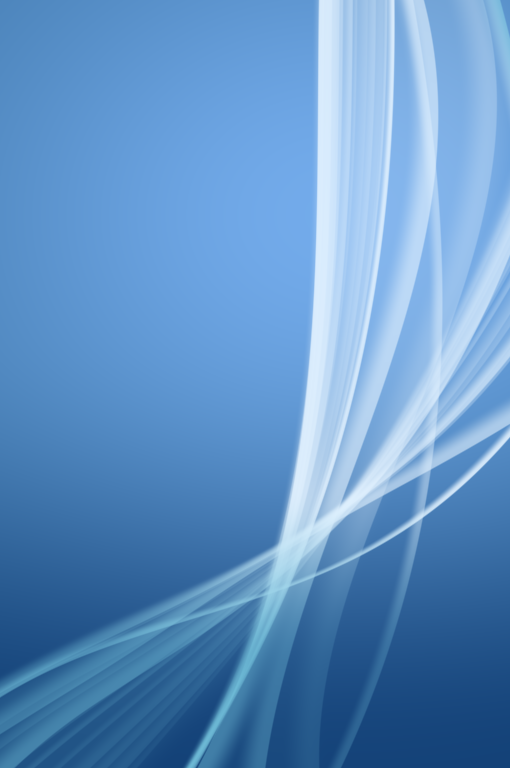
A Shadertoy shader for this background:

```glsl
const vec3 SKY_HIGH = vec3(0.24, 0.46, 0.66);
const vec3 SKY_LOW = vec3(0.06, 0.24, 0.45);
const vec3 SKY_GLOW = vec3(0.45, 0.67, 0.92);
const vec3 SILK = vec3(0.89, 0.95, 1.0);
const vec3 TEAL = vec3(0.46, 0.77, 0.87);
const vec2 GLOW_CENTER = vec2(0.66, 0.42);
const vec2 GLOW_FALLOFF = vec2(1.7, 2.6);
const float PAGE_HEIGHT = 1.5;
const float SHEET_STRANDS = 11.0;
const float FAN_STRANDS = 10.0;

// Curve heights at four evenly spaced stations
const vec4 SHEET_LEFT = vec4(0.625, 0.619, 0.561, 0.37);
const vec4 SHEET_RIGHT = vec4(0.77, 0.738, 0.617, 0.37);
const vec4 CURTAIN_RIGHT = vec4(0.98, 0.95, 0.73, 0.62);
const vec4 FAN_TOP = vec4(1.338, 1.176, 0.992, 0.674);
const vec4 FAN_LOW = vec4(1.816, 1.416, 1.0, 0.39);

// Styles hold signed half width (the sign picks the crisp side) and opacity
const int FALLS = 6;
const vec4 FALL_CURVES[FALLS] = vec4[](
    vec4(0.91, 0.89, 0.70, 0.59), vec4(0.80, 0.795, 0.63, 0.49),
    vec4(0.655, 0.648, 0.595, 0.42), vec4(0.766, 0.738, 0.617, 0.37),
    vec4(0.797, 0.853, 0.818, 0.654), vec4(0.96, 1.06, 1.1, 1.1));
const vec2 FALL_STYLES[FALLS] = vec2[](
    vec2(0.036, 0.28), vec2(0.030, 0.60), vec2(-0.029, 0.78),
    vec2(0.007, 0.80), vec2(0.013, 0.45), vec2(0.020, 0.65));

const int SWEEPS = 4;
const vec4 SWEEP_CURVES[SWEEPS] = vec4[](
    vec4(1.484, 1.25, 0.996, 0.41), vec4(1.338, 1.176, 0.992, 0.674),
    vec4(1.406, 1.201, 1.0, 0.80), vec4(1.352, 1.215, 1.10, 0.84));
const vec2 SWEEP_STYLES[SWEEPS] = vec2[](
    vec2(0.032, 0.62), vec2(0.014, 0.55), vec2(0.024, 0.60), vec2(0.009, 0.88));

float hash(float n) {
    return fract(sin(n * 12.99) * 437.58);
}

// Cubic through four stations at u = 0, 1, 2, 3: value and slope
vec2 curve(vec4 k, float u) {
    float a = k.y - k.x;
    float b = (k.z - 2.0 * k.y + k.x) / 2.0;
    float c = (k.w - 3.0 * k.z + 3.0 * k.y - k.x) / 6.0;
    float value = k.x + u * (a + (u - 1.0) * (b + c * (u - 2.0)));
    float slope = a + b * (2.0 * u - 1.0) + c * (3.0 * u * u - 6.0 * u + 2.0);
    return vec2(value, slope);
}

// Approximate signed distance to a curve; rate is du per unit length
float curveDistance(vec4 k, float along, float across, float rate) {
    vec2 c = curve(k, along * rate);
    float slope = c.y * rate;
    return (across - c.x) / sqrt(1.0 + slope * slope);
}

// Silky profile: soft on one side, crisp on the other
float ribbon(float d, float halfWidth, float pixel) {
    float w = abs(halfWidth);
    float t = d * sign(halfWidth);
    return smoothstep(-w - pixel, w * 0.6, t) * (1.0 - smoothstep(w - pixel, w + pixel, t));
}

vec3 background(vec2 p) {
    vec2 d = p - GLOW_CENTER;
    vec3 base = mix(SKY_HIGH, SKY_LOW, smoothstep(0.65, 1.45, p.y));
    return mix(base, SKY_GLOW, exp(-dot(d * d, GLOW_FALLOFF)));
}

void mainImage(out vec4 fragColor, in vec2 fragCoord) {
    // Page units: x to the right over 0..1, y downward over 0..PAGE_HEIGHT
    vec2 uv = fragCoord / iResolution.xy;
    vec2 p = vec2(uv.x, PAGE_HEIGHT * (1.0 - uv.y));
    float pixel = 1.0 / iResolution.x;
    float fallRate = 3.0 / PAGE_HEIGHT;
    float low = smoothstep(0.95, 1.3, p.y);
    float corner = smoothstep(0.92, 1.0, p.x - 0.3 * p.y);
    vec3 tint = mix(SILK, TEAL, max(low, corner));
    float fade = 1.0 - 0.45 * low;
    vec3 col = background(p);

    // Sheer veils behind the strands
    float fromLeft = curveDistance(SHEET_LEFT, p.y, p.x, fallRate);
    float fromSheet = curveDistance(SHEET_RIGHT, p.y, p.x, fallRate);
    float fromRight = curveDistance(CURTAIN_RIGHT, p.y, p.x, fallRate);
    float inside = smoothstep(-pixel, pixel, fromLeft);
    float curtain = inside * (1.0 - smoothstep(-0.06, 0.03, fromRight));
    float sheet = inside * (1.0 - smoothstep(-0.01, 0.01, fromSheet));
    float fan = smoothstep(0.0, 0.03, curveDistance(FAN_TOP, p.x, p.y, 3.0))
        * (1.0 - smoothstep(-0.05, 0.05, curveDistance(FAN_LOW, p.x, p.y, 3.0)));
    col = mix(col, tint, (0.16 * curtain + 0.22 * sheet) * (1.0 - 0.7 * low));
    col = mix(col, tint, 0.14 * fan);

    // Fine strands of the hanging sheet
    for (float i = 0.0; i < SHEET_STRANDS; i++) {
        vec4 k = mix(SHEET_LEFT, SHEET_RIGHT, i / (SHEET_STRANDS - 1.0));
        float w = mix(0.003, 0.012, hash(i + 1.0));
        float d = curveDistance(k, p.y, p.x, fallRate);
        col = mix(col, tint, mix(0.15, 0.42, hash(i + 7.3)) * fade * ribbon(d, w, pixel));
    }

    // Fine strands of the sweeping fan, narrowest where it twists
    float pinch = 0.45 + 0.55 * smoothstep(0.0, 0.4, abs(p.x - 0.58));
    for (float i = 0.0; i < FAN_STRANDS; i++) {
        vec4 k = mix(FAN_TOP, FAN_LOW, i / (FAN_STRANDS - 1.0));
        float w = mix(0.004, 0.022, hash(i + 3.7)) * pinch;
        float d = curveDistance(k, p.x, p.y, 3.0);
        col = mix(col, tint, mix(0.12, 0.32, hash(i + 5.1)) * fade * ribbon(d, w, pixel));
    }

    // Broad ribbons
    for (int i = 0; i < FALLS; i++) {
        float d = curveDistance(FALL_CURVES[i], p.y, p.x, fallRate);
        col = mix(col, tint, FALL_STYLES[i].y * fade * ribbon(d, FALL_STYLES[i].x, pixel));
    }
    for (int i = 0; i < SWEEPS; i++) {
        float d = curveDistance(SWEEP_CURVES[i], p.x, p.y, 3.0);
        col = mix(col, tint, SWEEP_STYLES[i].y * fade * ribbon(d, SWEEP_STYLES[i].x * pinch, pixel));
    }
    fragColor = vec4(col, 1.0);
}
```
